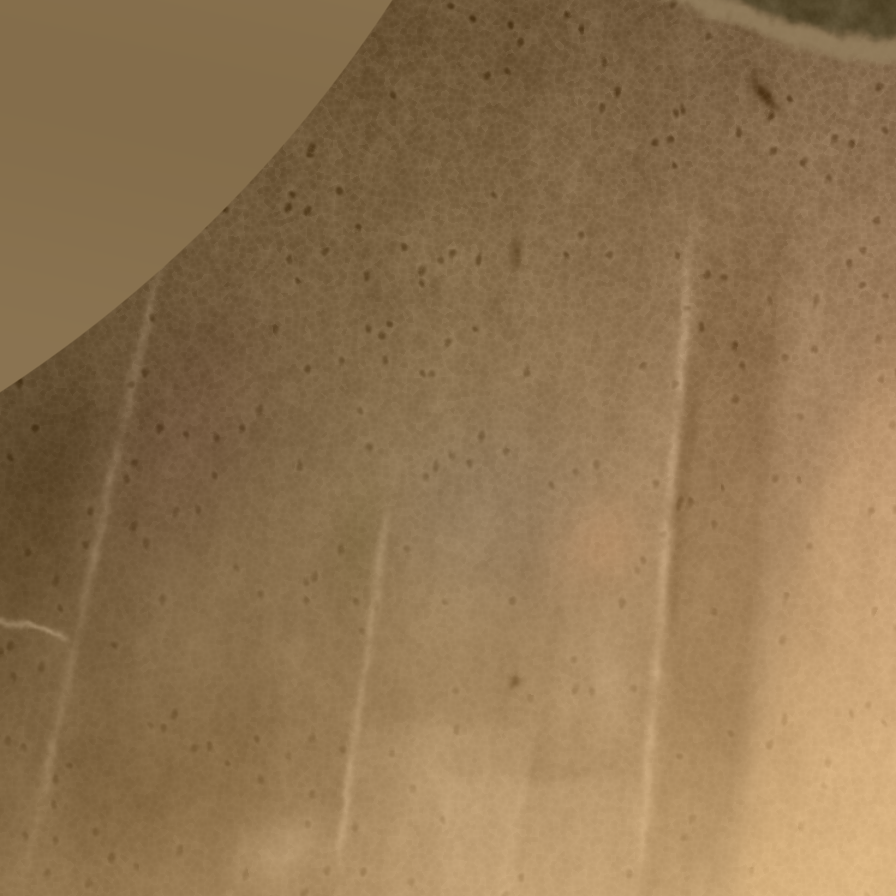
Reproduce this texture procedurally as a Shadertoy shader.

```glsl
// Weathered plaster wall with slanted seams, a stone ledge and a smooth disc in the corner.

vec2 hash2(vec2 cell) {
    vec2 q = vec2(dot(cell, vec2(127.1, 311.7)), dot(cell, vec2(269.5, 183.3)));
    return fract(sin(q) * 43758.55);
}

// Cellular noise: x = distance to nearest point, y = random value of its cell
vec2 cellular(vec2 q) {
    vec2 base = floor(q), f = fract(q);
    vec2 best = vec2(8.0, 0.0);
    for (int j = -1; j <= 1; j++)
    for (int i = -1; i <= 1; i++) {
        vec2 offset = vec2(i, j);
        vec2 h = hash2(base + offset);
        float d = length(offset + h - f);
        if (d < best.x) best = vec2(d, fract(h.x * 7.3 + h.y * 3.1));
    }
    return best;
}

// Layered, rotated sines, roughly -1..1
float layeredSines(vec2 q) {
    float sum = 0.0, amp = 0.5;
    for (int i = 0; i < 5; i++) {
        sum += amp * sin(q.x + 1.7 * sin(q.y * 0.8)) * cos(q.y + 0.9 * sin(q.x));
        q = mat2(1.5, 1.1, -1.1, 1.5) * q + 2.3;
        amp *= 0.66;
    }
    return sum;
}

// Soft elliptical patch, leaning by slant
float patchMask(vec2 p, vec2 centre, vec2 radii, float slant) {
    vec2 d = p - centre;
    d.x -= slant * d.y;
    d /= radii;
    return exp(-dot(d, d));
}

// 1 between lo and hi with soft ends
float span(float v, float lo, float hi, float soft) {
    return smoothstep(lo - soft, lo + soft, v) * (1.0 - smoothstep(hi - soft, hi + soft, v));
}

// Thin ridge at offset d
float ridge(float d, float width) {
    return exp(-d * d / (width * width));
}

// Quadratic through three colours at t = 0, 0.5, 1
vec3 ramp(vec3 a, vec3 b, vec3 c, float t) {
    return t < 0.5 ? mix(a, b, t * 2.0) : mix(b, c, t * 2.0 - 1.0);
}

vec3 wallLight(vec2 p) {
    vec3 low  = ramp(vec3(0.55, 0.44, 0.29), vec3(0.70, 0.57, 0.40), vec3(0.81, 0.67, 0.48), p.x);
    vec3 mid  = ramp(vec3(0.39, 0.31, 0.20), vec3(0.57, 0.47, 0.33), vec3(0.68, 0.54, 0.40), p.x);
    vec3 high = ramp(vec3(0.36, 0.28, 0.17), vec3(0.42, 0.33, 0.21), vec3(0.49, 0.39, 0.28), p.x);
    return ramp(low, mid, high, p.y);
}

vec3 plaster(vec2 p) {
    float wobble = 0.004 * layeredSines(p * 28.0);
    vec2 w = p + wobble * vec2(1.0, 2.0);
    vec3 col = wallLight(p);

    // Broad stains and pale repairs
    col += vec3(-0.02, -0.035, -0.015) * patchMask(w, vec2(0.21, 0.52), vec2(0.08, 0.13), 0.3);
    col -= 0.055 * patchMask(w, vec2(0.04, 0.43), vec2(0.06, 0.14), 0.2);
    col += vec3(-0.01, 0.0, 0.02) * patchMask(w, vec2(0.55, 0.43), vec2(0.11, 0.10), 0.0);
    col += vec3(0.06, 0.03, 0.02) * patchMask(w, vec2(0.67, 0.39), vec2(0.045, 0.05), 0.2);
    col -= vec3(0.04, 0.03, 0.04) * patchMask(w, vec2(0.40, 0.40), vec2(0.025, 0.07), 0.1);
    col -= 0.05 * patchMask(w, vec2(0.21, 0.13), vec2(0.12, 0.09), 0.3);
    col += 0.07 * patchMask(w, vec2(0.31, 0.05), vec2(0.05, 0.04), 0.4);
    col += 0.05 * patchMask(w, vec2(0.68, 0.24), vec2(0.03, 0.06), -0.1);

    // Slanted seams, each measured from its line
    float leftSeam   = w.x - (0.022 + 0.222 * p.y);
    float middleSeam = w.x - (0.372 + 0.137 * p.y);
    float rightSeam  = w.x - (0.712 + 0.080 * p.y);
    float lightEdge  = w.x - (0.822 + 0.10 * p.y + 0.25 * p.y * p.y);
    float worn = 0.65 + 0.5 * layeredSines(vec2(p.x * 9.0, p.y * 30.0));

    col -= 0.055 * span(rightSeam, 0.012, 0.11, 0.018) * span(p.y, 0.08, 0.72, 0.12);
    col += vec3(0.06, 0.05, 0.035) * smoothstep(-0.03, 0.03, lightEdge) * span(p.y, -0.5, 0.62, 0.12);
    col += 0.03 * span(middleSeam, 0.0, 0.2, 0.006) * span(w.y, -0.5, 0.19, 0.012);
    col += 0.03 * span(w.x, 0.49, 0.715, 0.012) * span(w.y, -0.5, 0.13, 0.012);
    col += 0.10 * worn * ridge(leftSeam, 0.006) * span(p.y, 0.05, 0.72, 0.06);
    col += 0.09 * worn * ridge(middleSeam, 0.005) * span(p.y, 0.03, 0.42, 0.03);
    col += 0.11 * worn * ridge(rightSeam, 0.006) * span(p.y, 0.05, 0.72, 0.06);
    col -= 0.05 * ridge(rightSeam - 0.014, 0.008) * span(p.y, 0.31, 0.58, 0.05);
    col += 0.14 * ridge(w.y - 0.306 + 0.27 * p.x, 0.004) * span(p.x, -0.1, 0.075, 0.008);

    // Fanned streaks, mottling, pits and grain
    float fan = p.x - 0.13 * p.y;
    col += 0.016 * layeredSines(vec2(fan * 42.0, p.y * 3.0));
    col += vec3(0.021, 0.020, 0.017) * layeredSines(p * vec2(24.0, 17.0) + 4.0);
    vec2 flake = cellular(w * vec2(46.0, 36.0));
    vec2 grain = cellular(p * 150.0);
    float rough = mix(0.7, 1.4, smoothstep(0.25, 0.9, p.y));
    col -= 0.09 * rough * step(0.85, flake.y) * (1.0 - smoothstep(0.05, 0.28, flake.x));
    col += 0.022 * (flake.y - 0.5) * rough * (1.0 - smoothstep(0.2, 0.7, flake.x));
    col += rough * (0.032 * (grain.y - 0.5) + 0.035 * (grain.x - 0.45));

    // Isolated dark marks
    col -= 0.20 * patchMask(w, vec2(0.855, 0.895), vec2(0.009, 0.018), -0.45);
    col -= 0.13 * patchMask(w, vec2(0.576, 0.241), vec2(0.006, 0.007), 0.0);
    col -= 0.09 * patchMask(w, vec2(0.576, 0.715), vec2(0.006, 0.016), 0.0);

    // Pale ledge with shadowed stone above it
    float ledge = w.y - max(1.0 - 0.34 * (p.x - 0.755), 0.937);
    vec3 stone = vec3(0.34, 0.29, 0.18) + 0.05 * layeredSines(p * 70.0);
    col = mix(col, stone, smoothstep(0.010, 0.028, ledge));
    return mix(col, vec3(0.58, 0.50, 0.37), 0.8 * span(ledge, -0.006, 0.018, 0.008));
}

void mainImage(out vec4 fragColor, in vec2 fragCoord) {
    vec2 p = fragCoord / iResolution.xy;
    float pixel = 1.0 / iResolution.y;

    // Smooth disc over the upper left corner
    float disc = length(p - vec2(-0.816, 1.816)) - 1.496;
    vec3 discColor = vec3(0.53, 0.44, 0.305) + 0.012 * cos(9.0 * (p.y - 0.58) + 2.0 * p.x);
    vec3 col = mix(discColor, plaster(p), smoothstep(-pixel, pixel, disc));
    fragColor = vec4(clamp(col, 0.0, 1.0), 1.0);
}
```
